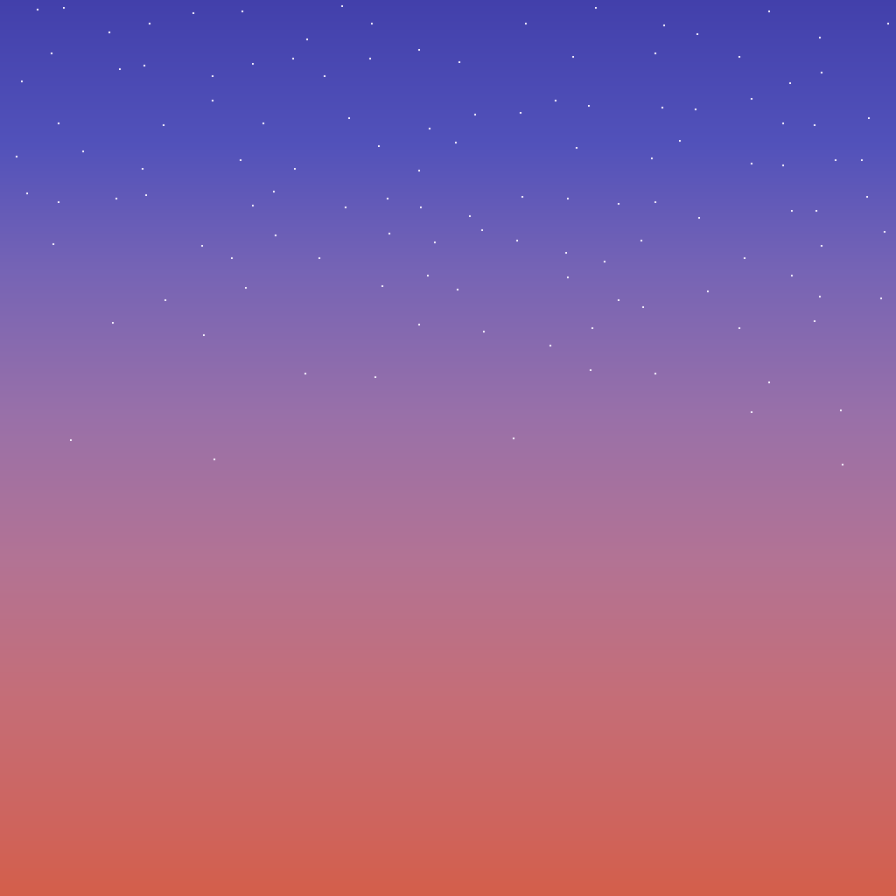
Write a WebGL 2 fragment shader that draws this background.

```glsl
#version 300 es
precision highp float;
// Dusk sky: indigo to coral vertical gradient with small stars thinning downward.

uniform vec2 u_resolution;
out vec4 fragColor;

const float STAR_SIZE = 1.0 / 512.0;  // star width, in canvas units
const float STAR_CELLS = 20.0;        // cells across the canvas
const vec3 STAR_COLOR = vec3(0.97, 0.95, 1.0);

// Two pseudo-random values for a cell
vec2 hash2(vec2 cell, float seed) {
    vec3 p = fract((cell.xyx + seed) * vec3(0.1031, 0.1030, 0.0973));
    p += dot(p, p.yzx + 33.33);
    return fract((p.xx + p.yz) * p.zy);
}

// Sky colour by depth: 0 at the top, 1 at the bottom
vec3 skyColor(float depth) {
    const int COUNT = 8;
    float stops[COUNT] = float[](0.0, 0.16, 0.30, 0.465, 0.625, 0.775, 0.925, 1.0);
    vec3 colors[COUNT] = vec3[](
        vec3(0.26, 0.25, 0.67), vec3(0.32, 0.32, 0.73),
        vec3(0.46, 0.39, 0.71), vec3(0.60, 0.44, 0.66),
        vec3(0.70, 0.45, 0.58), vec3(0.77, 0.43, 0.47),
        vec3(0.81, 0.39, 0.36), vec3(0.83, 0.37, 0.29));
    vec3 color = colors[0];
    for (int i = 1; i < COUNT; i++) {
        float blend = clamp((depth - stops[i - 1]) / (stops[i] - stops[i - 1]), 0.0, 1.0);
        color = mix(color, colors[i], blend);
    }
    return color;
}

// Antialiased coverage of a box centred on the origin
float boxMask(vec2 offset, vec2 halfSize, vec2 pixel) {
    vec2 cover = clamp((halfSize - abs(offset)) / pixel + 0.5, 0.0, 1.0);
    return cover.x * cover.y;
}

// Chance that a cell holds a star, fading towards the horizon
float starChance(float depth) {
    return 0.85 * (1.0 - smoothstep(0.12, 0.60, depth));
}

// One jittered star per occupied cell, aligned to the star-size grid
float starField(vec2 uv, vec2 pixel, float cells) {
    vec2 cell = floor(uv * cells);
    vec2 jitter = mix(vec2(0.12), vec2(0.88), hash2(cell, 17.0));
    vec2 center = (cell + jitter) / cells;
    center = (floor(center / STAR_SIZE) + 0.5) * STAR_SIZE;
    vec2 traits = hash2(cell, 71.0);
    float present = step(traits.x, starChance(1.0 - center.y));
    float stretch = 1.0 + step(0.98, traits.y);
    vec2 halfSize = 0.5 * STAR_SIZE * vec2(stretch, 1.0);
    return present * boxMask(uv - center, halfSize, pixel);
}

void main() {
    vec2 uv = gl_FragCoord.xy / u_resolution;
    vec3 color = skyColor(1.0 - uv.y);
    float stars = starField(uv, 1.0 / u_resolution, STAR_CELLS);
    fragColor = vec4(mix(color, STAR_COLOR, stars), 1.0);
}
```
